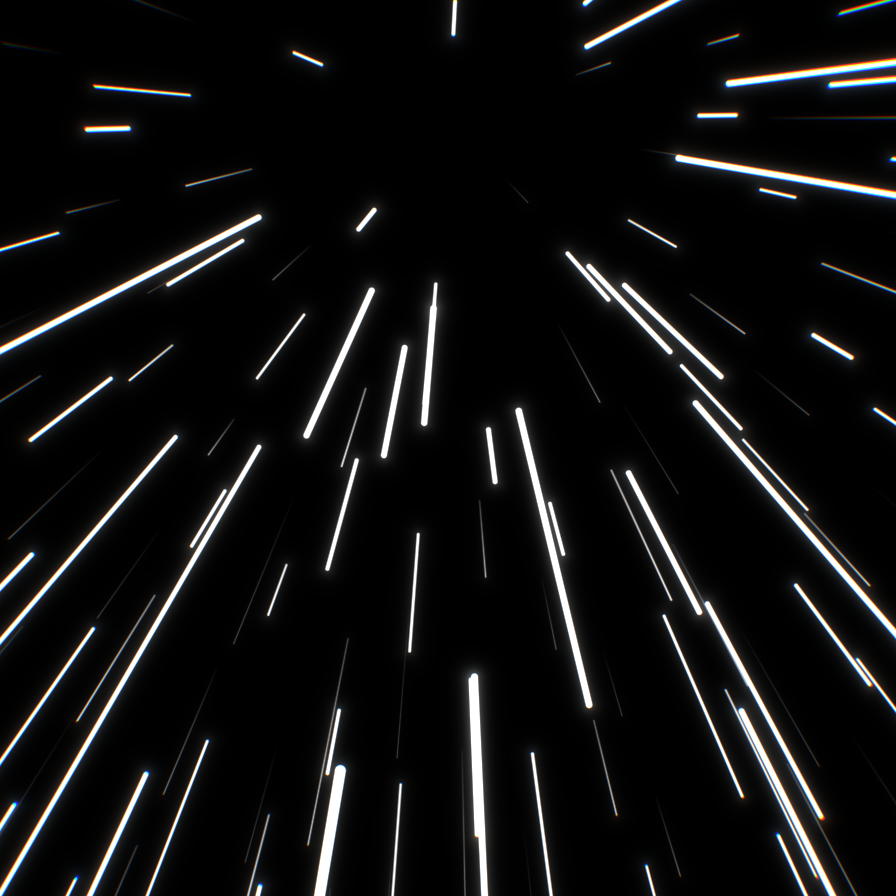
Write a WebGL 1 fragment shader that draws this background.

```glsl
precision highp float;
// Draws white light streaks racing out of a vanishing point on black, with lens colour fringes.

uniform vec2 u_resolution;

const vec2 LENS_CENTRE = vec2(0.5);
const vec2 VANISHING_POINT = vec2(0.501, 0.867);
const float FRINGE = 0.011;
const float EDGE = 0.0013;
const float GLOW_REACH = 0.0065;
const int STAR_COUNT = 100;

// Low-discrepancy pair for item n
vec2 spread(float n) {
  return fract(vec2(0.7549, 0.5698) * n + vec2(0.31, 0.17));
}

// Soft capsule with a halo; taper dims the end nearest the start
float capsule(vec2 q, vec2 dir, float start, float end, float halfWidth, float taper) {
  float along = clamp(dot(q, dir), start, end);
  float dist = length(q - dir * along);
  float core = 1.0 - smoothstep(halfWidth - EDGE, halfWidth + EDGE, dist);
  float halo = 0.38 * min(halfWidth / 0.0035, 1.2) * exp(-dist / GLOW_REACH);
  float fade = mix(1.0, (along - start) / (end - start), taper);
  return (core + halo) * fade;
}

// Radial beam; the angle is measured from straight down, positive to the right
float beam(vec2 q, float angle, float start, float end, float halfWidth) {
  vec2 dir = vec2(sin(angle), -cos(angle));
  return capsule(q, dir, start, end, halfWidth, 0.0);
}

// The dominant beams of the composition
float mainBeams(vec2 q) {
  float light = 0.0;
  // Lower centre
  light += beam(q, 0.235, 0.335, 0.672, 0.0036);
  light += beam(q, 0.046, 0.623, 0.900, 0.0036);
  light += beam(q, -0.165, 0.737, 0.900, 0.0060);
  light += beam(q, -0.081, 0.212, 0.340, 0.0034);
  light += beam(q, -0.191, 0.260, 0.382, 0.0032);
  // Left side
  light += beam(q, -0.423, 0.210, 0.387, 0.0034);
  light += beam(q, -1.094, 0.239, 0.620, 0.0032);
  light += beam(q, -0.525, 0.423, 1.050, 0.0026);
  light += beam(q, -0.710, 0.468, 0.800, 0.0024);
  // Right side
  light += beam(q, 0.715, 0.420, 0.820, 0.0032);
  light += beam(q, 0.760, 0.227, 0.358, 0.0028);
  light += beam(q, 0.813, 0.270, 0.418, 0.0028);
  light += beam(q, 0.470, 0.443, 0.617, 0.0030);
  light += beam(q, 0.490, 0.613, 0.882, 0.0026);
  light += beam(q, 0.459, 0.737, 1.000, 0.0032);
  // Upper right
  light += beam(q, 1.402, 0.260, 0.600, 0.0034);
  light += beam(q, 1.697, 0.315, 0.600, 0.0034);
  light += beam(q, 2.055, 0.174, 0.400, 0.0028);
  return light;
}

// Evenly scattered stars stretched outward in proportion to their radius
float scatteredStars(vec2 q) {
  float light = 0.0;
  for (int i = 0; i < STAR_COUNT; i++) {
    float n = float(i);
    vec2 origin = spread(n) - VANISHING_POINT;
    vec2 traits = spread(n * 7.31 + 3.7);
    float start = length(origin);
    float end = start * (1.1 + 0.32 * traits.y);
    float halfWidth = mix(0.0004, 0.0028, traits.x * traits.x);
    float gain = mix(0.3, 1.0, smoothstep(0.1, 0.6, traits.x));
    float taper = 1.0 - smoothstep(0.2, 0.7, traits.x);
    gain *= step(0.09, start);
    light += gain * capsule(q, origin / start, start, end, halfWidth, taper);
  }
  return light;
}

float lightAt(vec2 p) {
  vec2 q = p - VANISHING_POINT;
  return min(mainBeams(q) + scatteredStars(q), 1.0);
}

void main() {
  float side = min(u_resolution.x, u_resolution.y);
  vec2 fromCentre = (gl_FragCoord.xy - 0.5 * u_resolution) / side;

  // Red spreads outward and blue inward, more strongly toward the corners
  vec2 shift = fromCentre * dot(fromCentre, fromCentre) * FRINGE;
  vec2 p = LENS_CENTRE + fromCentre;
  vec3 colour = vec3(lightAt(p - shift), lightAt(p), lightAt(p + shift));

  gl_FragColor = vec4(colour, 1.0);
}
```
